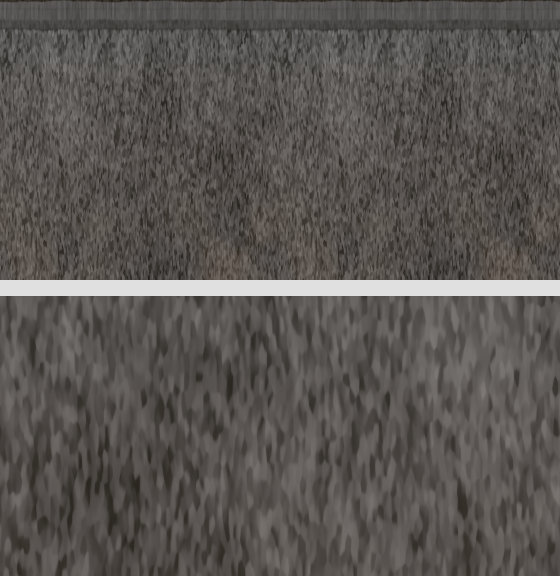
Top, the full canvas; bottom, a detail of the centre.
Write a WebGL 2 fragment shader that draws this texture.

```glsl
#version 300 es
precision highp float;

uniform vec2 u_resolution;
out vec4 outColor;

#define STRAND_CELLS vec2(190.0, 58.0)
#define TUFT_CELLS vec2(96.0, 25.0)
#define STAIN_CELLS vec2(44.0, 8.0)
#define PATCH_CELLS vec2(11.0, 8.0)
#define STRAND_CONTRAST 0.165
#define TUFT_CONTRAST 0.075
#define STAIN_CONTRAST 0.060
#define PATCH_CONTRAST 0.070
#define BASE_TONE 0.322
#define RIDGE_BOTTOM 0.929
#define EAVE_BOTTOM 0.894

const float TAU = 6.2831853;

vec2 hash2(vec2 cell) {
    vec3 h = fract(cell.xyx * vec3(0.1031, 0.1030, 0.0973));
    h += dot(h, h.yzx + 33.33);
    return fract((h.xx + h.yz) * h.zy);
}

float hash1(vec2 cell) {
    return hash2(cell + 71.7).x;
}

// Smooth cellular tone in 0..1, repeating every unit along x
float cellTone(vec2 p, vec2 cells, float seed, float sharpness) {
    vec2 q = p * cells;
    vec2 base = floor(q);
    float sum = 0.0, total = 0.0;
    for (int j = -1; j <= 1; j++) {
        for (int i = -1; i <= 1; i++) {
            vec2 cell = base + vec2(i, j);
            vec2 id = vec2(mod(cell.x, cells.x), cell.y) + seed;
            vec2 offset = cell + hash2(id) - q;
            float weight = exp(-sharpness * dot(offset, offset));
            sum += weight * hash1(id);
            total += weight;
        }
    }
    return sum / max(total, 1e-5);
}

// Layered sines, repeating every unit, for uneven horizontal edges
float waver(float x) {
    return sin(TAU * 3.0 * x + 0.7) * 0.5 + sin(TAU * 8.0 * x + 2.1) * 0.3
         + sin(TAU * 19.0 * x) * 0.2;
}

void main() {
    vec2 p = gl_FragCoord.xy / u_resolution.y;
    float pixel = 1.0 / u_resolution.y;
    p.x = fract(p.x);

    // Slight lean of the fibres
    vec2 leaning = p + vec2(0.0015 * sin(TAU * 3.0 * p.y + 4.0 * sin(TAU * p.x)), 0.0);

    float strand = cellTone(leaning, STRAND_CELLS, 3.0, 6.0) - 0.5;
    float tuft = cellTone(leaning, TUFT_CELLS, 211.0, 5.0) - 0.5;
    float stain = cellTone(p, STAIN_CELLS, 419.0, 4.5) - 0.5;
    float blotch = cellTone(p, PATCH_CELLS, 613.0, 3.5) - 0.5;

    // Thatched face: lighter above, with dark gaps between strands
    float upper = smoothstep(0.45, 0.85, p.y);
    float tone = BASE_TONE + 0.024 * upper;
    tone += 0.010 * sin(TAU * p.x + 0.2) + 0.004 * sin(TAU * 3.0 * p.x);
    tone += STRAND_CONTRAST * strand + TUFT_CONTRAST * tuft;
    tone += STAIN_CONTRAST * stain * mix(0.5, 1.1, upper);
    tone += PATCH_CONTRAST * blotch;
    tone -= 0.040 * smoothstep(0.05, 0.34, -strand) * smoothstep(0.25, -0.3, tuft + 0.5 * blotch);

    // Shaded eave with a ragged lower edge
    float edge = EAVE_BOTTOM + 0.003 * waver(p.x) + 0.008 * tuft;
    float eave = smoothstep(edge - pixel, edge + pixel, p.y);
    float eaveTone = 0.278 + 0.07 * strand + 0.05 * tuft + 0.04 * blotch;
    tone = mix(tone, eaveTone, eave);
    tone -= 0.045 * exp(-pow((p.y - edge) / 0.006, 2.0));

    // Smoother ridge band with long fine lines
    float ridgeEdge = RIDGE_BOTTOM + 0.002 * waver(p.x + 0.37);
    float ridge = smoothstep(ridgeEdge - 1.5 * pixel, ridgeEdge + 1.5 * pixel, p.y);
    float lines = cellTone(p, vec2(170.0, 9.0), 821.0, 6.0) - 0.5;
    float ridgeTone = 0.330 + 0.075 * lines + 0.03 * strand + 0.03 * stain;
    ridgeTone -= 0.018 * exp(-pow((p.y - 0.968 - 0.002 * waver(p.x)) / 0.004, 2.0));
    tone = mix(tone, ridgeTone, ridge);

    // Broken dark rim along the top
    float rimEdge = 0.995 + 0.004 * waver(p.x + 0.15);
    float rim = smoothstep(rimEdge - pixel, rimEdge + pixel, p.y);
    tone = mix(tone, 0.17 + 0.12 * strand, rim);

    // Cool grey above, warmer and browner in patches below
    float lower = 1.0 - smoothstep(0.05, 0.5, p.y);
    float warmth = mix(1.0, 0.5, upper) + lower * (0.4 + 1.5 * blotch) + 0.8 * rim;
    vec3 tint = vec3(0.017, -0.001, -0.015) * max(warmth, 0.2);
    tint += vec3(0.0, 0.003, -0.006) * smoothstep(0.30, 0.18, tone);

    outColor = vec4(clamp(vec3(tone) + tint, 0.06, 0.56), 1.0);
}
```
